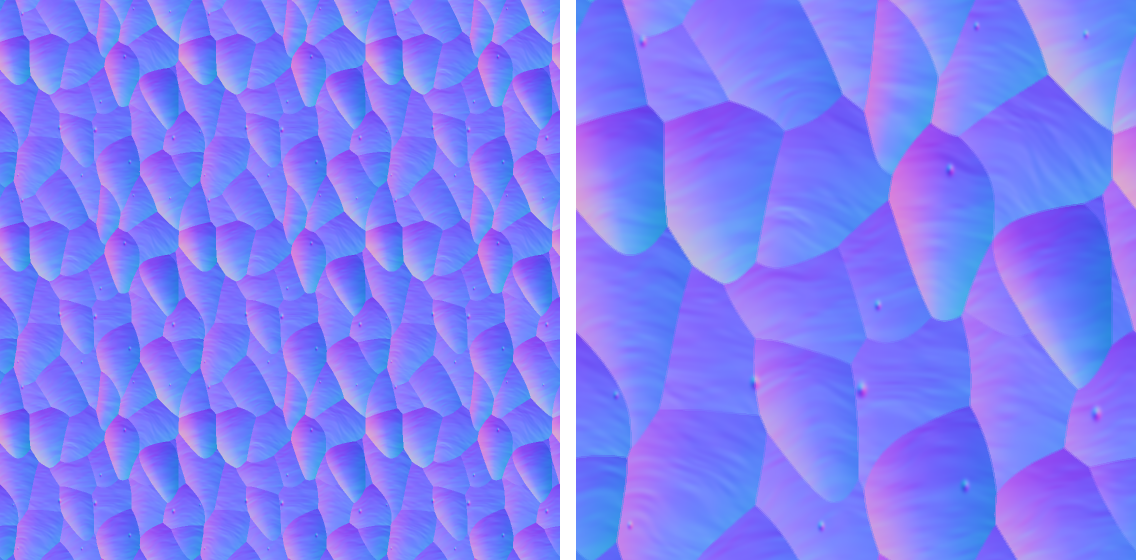
Left: the whole. Right: its middle third, enlarged.
Give the GLSL for this texture map, as a three.js fragment shader.

```glsl
// Tangent-space normal map of overlapping, slanted stone scales, tiled three by three.
// Each tile takes the highest of many egg-shaped domes jittered on a sheared grid; the
// slope of the winning dome, with fine ripples and small pits, is encoded as colour.
varying vec2 vUv;

const float REPEATS = 3.0;
const vec2 SCALE_GRID = vec2(5.0, 5.0);
const float SHEAR = 2.0;   // whole columns shifted per tile height, so it still wraps
const vec2 PIT_GRID = vec2(5.0, 5.0);
const float TAU = 6.283185;

struct Scale {
  float height;
  vec2 slope;   // height gradient in the scale's own axes
  vec2 local;   // position along the scale's own axes
  vec2 axis;    // direction across the scale
  float seed;
};

float hash(vec2 p) {
  return fract(sin(dot(p, vec2(127.1, 311.7))) * 43758.5);
}

vec2 hash2(vec2 p) {
  return vec2(hash(p), hash(p + 37.3));
}

vec2 wrapCell(vec2 cell, vec2 grid) {
  return floor(mod(cell + 0.5, grid));
}

float valueNoise(vec2 p) {
  vec2 i = floor(p);
  vec2 f = fract(p);
  f = f * f * (3.0 - 2.0 * f);
  return mix(mix(hash(i), hash(i + vec2(1.0, 0.0)), f.x),
             mix(hash(i + vec2(0.0, 1.0)), hash(i + 1.0), f.x), f.y);
}

// Egg dome: steep on the left and top, long and narrow toward the lower end
Scale makeScale(vec2 offset, vec2 id) {
  float rank = hash(id + 11.7);
  float angle = 0.1 + 0.8 * (hash(id + 23.1) - 0.5);
  vec2 axis = vec2(cos(angle), sin(angle));
  vec2 local = vec2(dot(offset, axis), dot(offset, vec2(-axis.y, axis.x)));

  vec2 size = vec2(0.112, 0.185) * mix(vec2(0.72), vec2(1.25), hash2(id + 51.9));
  float side = size.x * (local.x < 0.0 ? 0.8 : 1.1);
  float end = size.y * (local.y < 0.0 ? 1.15 : 0.9);
  float v = local.y / end;
  float taper = 0.32;
  float width = side * (1.0 + taper * clamp(v, -1.5, 1.5));
  float u = local.x / width;
  float taperSlope = abs(v) < 1.5 ? taper * side / end : 0.0;

  float bulge = 0.013 + 0.028 * rank;
  float height = 0.034 * rank - bulge * (u * u + v * v);
  vec2 slope = -2.0 * bulge * vec2(u / width, v / end - u * u * taperSlope / width);
  return Scale(height, slope, local, axis, hash(id + 71.3));
}

Scale highestScale(vec2 p) {
  vec2 g = p * SCALE_GRID + vec2(SHEAR * p.y, 0.0);
  Scale best = Scale(-10.0, vec2(0.0), vec2(0.0), vec2(1.0, 0.0), 0.0);
  for (int y = -2; y <= 2; y++) {
    for (int x = -2; x <= 2; x++) {
      vec2 cell = floor(g) + vec2(float(x), float(y));
      float tileRow = floor((cell.y + 0.5) / SCALE_GRID.y);
      vec2 id = wrapCell(cell - vec2(SHEAR * tileRow, 0.0), SCALE_GRID);
      vec2 d = g - cell - 0.5 - 0.85 * (hash2(id) - 0.5);
      d.x -= SHEAR * d.y / SCALE_GRID.y;
      Scale s = makeScale(d / SCALE_GRID, id);
      if (s.height > best.height) best = s;
    }
  }
  return best;
}

// Gently drooping growth ridges running across a scale
float ripple(vec2 q, float seed) {
  vec2 shift = vec2(seed * 60.0, seed * 35.0);
  float bend = 1.2 * valueNoise(q * 13.0 + shift);
  vec2 r = vec2(q.x * 13.0, q.y * 34.0 + 60.0 * q.x * q.x + bend) + shift;
  return valueNoise(r) + 0.4 * valueNoise(r * 2.3);
}

vec2 rippleSlope(vec2 q, float seed) {
  float e = 0.003;
  float here = ripple(q, seed);
  return vec2(ripple(q + vec2(e, 0.0), seed) - here,
              ripple(q + vec2(0.0, e), seed) - here) / e;
}

// Sparse small dimples, kept inside their cells
vec2 pitSlope(vec2 p) {
  vec2 g = p * PIT_GRID;
  vec2 id = wrapCell(floor(g), PIT_GRID);
  vec2 center = 0.15 + 0.7 * hash2(id + 5.3);
  float radius = mix(0.004, 0.009, hash(id + 9.1));
  vec2 d = (fract(g) - center) / PIT_GRID / (radius * vec2(0.8, 1.2));
  return step(0.45, hash(id + 17.9)) * 1.3 * d * exp(-dot(d, d));
}

vec3 normalColour(vec2 uv) {
  vec2 p = fract(uv * REPEATS);
  vec2 wobble = 0.006 * sin(TAU * (vec2(2.0, 3.0) * p.yx + vec2(0.1, 0.6)));
  Scale s = highestScale(p + wobble);
  vec2 local = s.slope + 0.0023 * rippleSlope(s.local, s.seed);
  vec2 slope = local.x * s.axis + local.y * vec2(-s.axis.y, s.axis.x);
  slope += pitSlope(p) - vec2(0.01, 0.02);
  return 0.5 + 0.5 * normalize(vec3(slope, 1.0));
}

void main() {
  vec2 e = vec2(0.0005, -0.0005);   // four samples smooth the creases
  vec3 sum = normalColour(vUv + e.xx) + normalColour(vUv + e.xy)
           + normalColour(vUv + e.yx) + normalColour(vUv + e.yy);
  gl_FragColor = vec4(sum * 0.25, 1.0);
}
```
